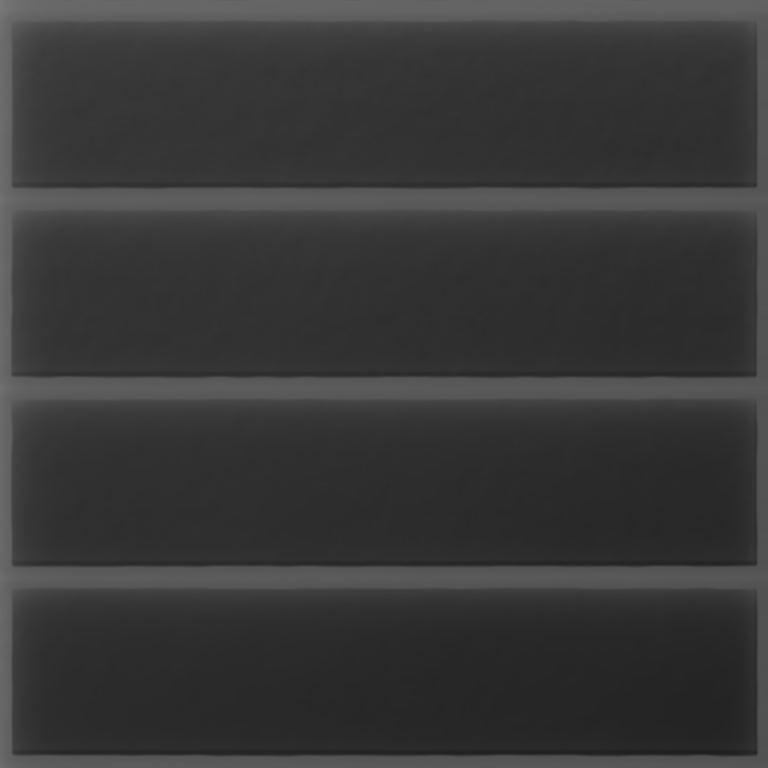
A three.js fragment shader for this pattern:

```glsl
// Four wide, dark glazed tiles stacked in one column, with paler grout between.
// Each tile is a rounded box repeated upward; exponential falloffs give its soft
// edge glow, and embossed value noise gives its faintly uneven glaze.

varying vec2 vUv;

const float PITCH = 0.2463;
const float FIRST_CENTER = 0.125;
const float COLUMN_CENTER = 0.5007;
const vec2 TILE_HALF = vec2(0.4853, 0.1088);

float hash(vec2 p) {
  return fract(sin(dot(p, vec2(127.1, 311.7))) * 43758.5453);
}

float noise(vec2 p) {
  vec2 i = floor(p);
  vec2 f = fract(p);
  f = f * f * (3.0 - 2.0 * f);
  float low = mix(hash(i), hash(i + vec2(1.0, 0.0)), f.x);
  float high = mix(hash(i + vec2(0.0, 1.0)), hash(i + vec2(1.0)), f.x);
  return mix(low, high, f.y);
}

float fbm(vec2 p) {
  float sum = 0.0;
  float weight = 0.5;
  for (int i = 0; i < 4; i++) {
    sum += weight * noise(p);
    p = p * 2.03 + 17.3;
    weight *= 0.5;
  }
  return sum;
}

float roundedBox(vec2 p, vec2 halfSize, float radius) {
  vec2 d = abs(p) - halfSize + radius;
  return length(max(d, 0.0)) + min(max(d.x, d.y), 0.0) - radius;
}

float falloff(float dist, float reach) {
  return exp(-max(dist, 0.0) / reach);
}

float band(float x, float center, float width) {
  float t = (x - center) / width;
  return exp(-t * t);
}

// Slope of the noise along the light direction
float emboss(vec2 p, float scale) {
  return fbm(p * scale) - fbm(p * scale + vec2(-0.25, 0.3));
}

float groutShade(vec2 uv, float fromJoint) {
  float shade = 0.315 + 0.02 * uv.y + 0.025 * (1.0 - uv.x);
  shade += 0.07 * falloff(uv.x, 0.02) + 0.05 * falloff(1.0 - uv.y, 0.02);
  shade += 0.02 * band(fromJoint, 0.0, 0.008);
  return shade + 0.012 * (fbm(uv * vec2(18.0, 60.0)) - 0.47);
}

float tileShade(vec2 uv, vec2 p, float row) {
  float left = p.x + TILE_HALF.x;
  float right = TILE_HALF.x - p.x;
  float bottom = p.y + TILE_HALF.y;
  float top = TILE_HALF.y - p.y;

  // Glaze darkens toward the lower right of the wall
  float shade = mix(0.15, 0.208, uv.y) + 0.035 * (0.5 - uv.x);
  shade += 0.004 * (hash(vec2(row, 3.0)) - 0.5);

  // Light spilling over the rounded rims, and a shadow line at the foot
  shade += 0.085 * falloff(top, 0.018) + 0.016 * falloff(top, 0.07);
  shade += 0.075 * falloff(left, 0.022);
  shade += 0.065 * falloff(right, 0.014);
  shade += 0.035 * falloff(bottom, 0.018);
  shade -= 0.04 * band(bottom, 0.004, 0.0035);
  shade -= 0.03 * band(right, 0.002, 0.002);

  // Uneven glaze, stronger near the top of the wall
  vec2 seed = uv + row * 3.7;
  shade += mix(0.008, 0.022, uv.y) * emboss(seed, 38.0);
  return shade + 0.012 * (fbm(seed * 5.0) - 0.47);
}

void main() {
  // Repeat into rows
  float y = vUv.y - FIRST_CENTER + 0.5 * PITCH;
  float row = floor(y / PITCH);
  vec2 p = vec2(vUv.x - COLUMN_CENTER, mod(y, PITCH) - 0.5 * PITCH);

  // Slightly irregular outline
  vec2 wobble = vec2(noise(vec2(vUv.y * 30.0, row)), noise(vec2(vUv.x * 35.0, row + 9.0)));
  vec2 outlinePoint = p + 0.0016 * (wobble - 0.5);
  float dist = roundedBox(outlinePoint, TILE_HALF, 0.004);
  float coverage = 1.0 - smoothstep(-0.0025, 0.0025, dist);

  float fromJoint = 0.5 * PITCH - abs(p.y);
  float shade = mix(groutShade(vUv, fromJoint), tileShade(vUv, p, row), coverage);
  gl_FragColor = vec4(vec3(shade), 1.0);
}
```
